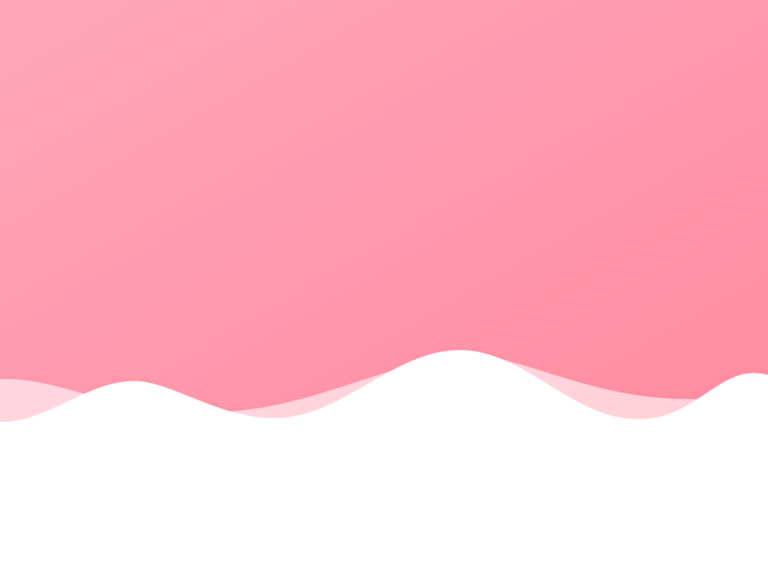
Write a WebGL 1 fragment shader that draws this background.

```glsl
precision highp float;
// Pink diagonal gradient above a white wavy foreground with a pale wave behind it.

uniform vec2 u_resolution;

// Eased change of height between two x positions; bend skews the S-curve.
float swing(float x, float from, float to, float rise, float bend) {
  float t = pow(clamp((x - from) / (to - from), 0.0, 1.0), bend);
  return rise * (0.5 - 0.5 * cos(3.14159 * t));
}

float frontWave(float x) {
  return 0.2596
    + swing(x, 0.0, 0.176, 0.072, 1.0)
    + swing(x, 0.176, 0.358, -0.065, 0.85)
    + swing(x, 0.358, 0.599, 0.1193, 1.0)
    + swing(x, 0.599, 0.829, -0.121, 1.0)
    + swing(x, 0.829, 0.9805, 0.0807, 1.2)
    + swing(x, 0.9805, 1.133, -0.082, 1.0);
}

float backWave(float x) {
  return 0.3351
    + swing(x, 0.01, 0.247, -0.0597, 0.9)
    + swing(x, 0.247, 0.625, 0.1, 1.15)
    + swing(x, 0.625, 0.898, -0.0754, 0.75)
    + swing(x, 0.898, 1.172, 0.035, 1.0);
}

void main() {
  vec2 uv = gl_FragCoord.xy / u_resolution;
  float soft = 1.0 / u_resolution.y;

  // Sky: light at the upper left, deeper at the lower right
  float slant = 0.52 * uv.x + 0.67 * (1.0 - uv.y);
  vec3 color = mix(vec3(1.0, 0.655, 0.725), vec3(1.0, 0.55, 0.63), slant);

  // Heights above each wave
  float aboveFront = uv.y - frontWave(uv.x);
  float aboveBack = uv.y - backWave(uv.x);

  // Faint deeper rim just above the waves
  float rim = exp(-300.0 * max(min(aboveFront, aboveBack), 0.0));
  color -= vec3(0.0, 0.025, 0.02) * rim;

  // Translucent back wave, then the solid front wave
  vec3 white = vec3(1.0);
  color = mix(color, white, 0.62 * smoothstep(soft, -soft, aboveBack));
  color = mix(color, white, smoothstep(soft, -soft, aboveFront));

  gl_FragColor = vec4(color, 1.0);
}
```
